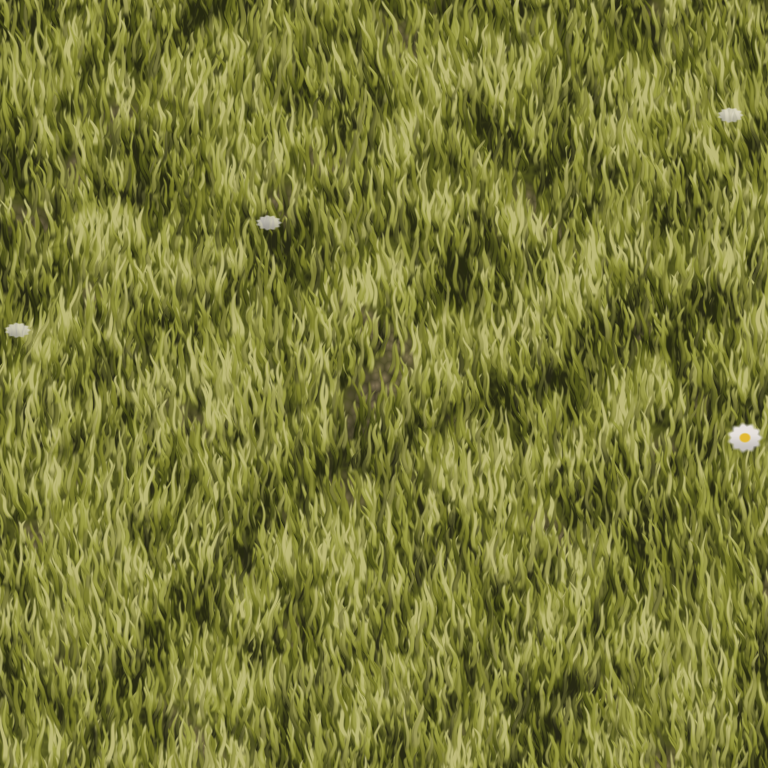
This texture is drawn by a three.js fragment shader. Its source:

```glsl
varying vec2 vUv;

const vec3 SHADOW = vec3(0.15, 0.16, 0.06);
const vec3 DEEP = vec3(0.30, 0.32, 0.09);
const vec3 MID = vec3(0.48, 0.49, 0.16);
const vec3 LIGHT = vec3(0.61, 0.62, 0.26);
const vec3 STRAW = vec3(0.74, 0.73, 0.47);
const vec3 SOIL = vec3(0.48, 0.42, 0.32);
const vec3 PETAL = vec3(0.90, 0.88, 0.86);
const vec3 HEART = vec3(0.88, 0.72, 0.20);

const int LAYERS = 28;
const vec2 CELL = vec2(0.030, 0.07);    // spacing of blade roots in a layer
const float BLADE_WIDTH = 0.0040;       // half width at the thickest part
const float SOFTNESS = 0.0015;
const float BASE_TONE = 0.59;
const float TONE_SPREAD = 0.76;
const float EDGE_SHADE = 0.24;          // darkening towards blade edges
const vec2 BARE_CENTRE = vec2(0.49, 0.49);
const vec2 TUFT_SCALE = vec2(11.0, 9.0);
const float TUFT_SHADE = 0.62;
const float WAVE_SHADE = 0.17;

vec4 hash4(vec3 p) {
  vec4 q = fract(p.xyzx * vec4(0.1031, 0.1030, 0.0973, 0.1099));
  q += dot(q, q.wzxy + 33.33);
  return fract((q.xxyz + q.yzzw) * q.zywx);
}

// Distance to the nearest scattered point
float cellular(vec2 p) {
  vec2 id = floor(p);
  float nearest = 2.0;
  for (int y = -1; y <= 1; y++) {
    for (int x = -1; x <= 1; x++) {
      vec2 cell = id + vec2(float(x), float(y));
      nearest = min(nearest, length(cell + hash4(vec3(cell, 7.0)).xy - p));
    }
  }
  return nearest;
}

// Layered sines, about -1 to 1
float waves(vec2 p) {
  return 0.45 * sin(p.x * 1.3 + 2.0 * sin(p.y * 0.9 + 1.0))
       + 0.35 * sin(p.y * 2.1 - p.x * 1.1 + 1.5 * sin(p.x * 1.7))
       + 0.20 * sin(p.x * 3.7 + p.y * 3.1 + 2.0);
}

// Thinly grown ground, 0 to 1
float bareness(vec2 p) {
  vec2 d = p - BARE_CENTRE;
  d = vec2(d.x - 0.6 * d.y, d.y) / vec2(0.035, 0.065);
  return max(0.95 * exp(-dot(d, d)), 0.75 * smoothstep(0.5, 0.95, waves(p * 15.0 + 4.0)));
}

vec3 grassColour(float tone, float dryness) {
  vec3 c = mix(SHADOW, DEEP, smoothstep(0.0, 0.2, tone));
  c = mix(c, MID, smoothstep(0.2, 0.47, tone));
  c = mix(c, LIGHT, smoothstep(0.47, 0.73, tone));
  c = mix(c, STRAW, smoothstep(0.73, 1.0, tone));
  return mix(c, dot(c, vec3(0.4, 0.5, 0.1)) * vec3(1.06, 1.03, 0.68), dryness);
}

// Paints the blade rooted in one cell over the colour beneath
vec3 paintBlade(vec3 below, vec2 uv, vec2 cell, vec2 offset, float layer, float shade) {
  vec4 a = hash4(vec3(cell, layer));
  vec4 b = hash4(vec3(cell, layer + 61.0));
  vec2 root = (cell + a.xy) * CELL - offset;
  float size = CELL.y * mix(0.45, 1.0, a.z);
  float s = (uv.y - root.y) / size;
  if (s < 0.0 || s > 1.0) return below;

  float lean = 0.15 * waves(root * 11.0 + 9.0) + 0.30 * (b.x - 0.5) - 0.03;
  float spine = root.x + lean * size * s + 0.016 * (b.y - 0.5) * s * s
              + 0.0022 * sin(7.0 * s + 6.3 * b.z);
  float halfWidth = BLADE_WIDTH * mix(0.55, 1.0, b.w) * pow(1.0 - s, 0.4);
  float across = uv.x - spine;
  float cover = smoothstep(-SOFTNESS, SOFTNESS, halfWidth - abs(across));
  cover *= smoothstep(0.0, 0.2, s) * smoothstep(1.0, 0.85, s);
  cover *= step(bareness(root), 0.1 + 0.9 * b.z);

  float depth = layer / float(LAYERS);
  float side = clamp(across / BLADE_WIDTH, -1.0, 1.0);
  float tone = BASE_TONE + TONE_SPREAD * (a.w - 0.5) + 0.34 * (s - 0.5)
             + 0.30 * (depth - 0.7) + 0.10 * side - EDGE_SHADE * side * side + shade;
  return mix(below, grassColour(tone, 0.6 * b.y * b.y), cover);
}

vec3 paintDaisies(vec3 colour, vec2 uv) {
  for (int i = 0; i < 4; i++) {
    float k = float(i);
    float first = 1.0 - step(0.5, k);
    vec2 centre = fract(vec2(0.97 - 0.084 * k + 0.137 * k * k, 0.43 + 0.14 * k));
    vec2 q = (uv - centre) / (mix(0.017, 0.023, first) * vec2(1.0, mix(0.6, 0.85, first)));
    float r = length(q);
    float rim = 0.9 + 0.06 * cos(11.0 * atan(q.y, q.x + 0.0001));
    vec3 flower = PETAL * (0.85 + 0.15 * smoothstep(-0.8, 0.4, q.y));
    flower = mix(flower, HEART, first * smoothstep(0.38, 0.22, r));
    colour = mix(colour, flower, mix(0.75, 1.0, first) * smoothstep(0.15, -0.15, r - rim));
  }
  return colour;
}

void main() {
  // Shaded ground, with gritty soil where growth is thin
  float tuft = cellular(vUv * TUFT_SCALE + 0.5 * waves(vUv * 23.0));
  float shade = WAVE_SHADE * waves(vUv * 17.0) - TUFT_SHADE * (tuft - 0.42);
  float grit = cellular(vUv * vec2(100.0, 80.0));
  vec3 colour = grassColour(0.1 + 0.5 * shade + 0.2 * grit, 0.2);
  colour = mix(colour, SOIL * (1.3 - 1.0 * grit), 0.85 * bareness(vUv));

  // Blades, back to front
  for (int i = 0; i < LAYERS; i++) {
    float layer = float(i);
    vec2 offset = CELL * fract(layer * vec2(0.618, 0.382));
    vec2 id = floor((vUv + offset) / CELL);
    for (int y = -1; y <= 0; y++) {
      for (int x = -1; x <= 1; x++) {
        vec2 cell = id + vec2(float(x), float(y));
        colour = paintBlade(colour, vUv, cell, offset, layer, shade);
      }
    }
  }
  gl_FragColor = vec4(paintDaisies(colour, vUv), 1.0);
}
```
